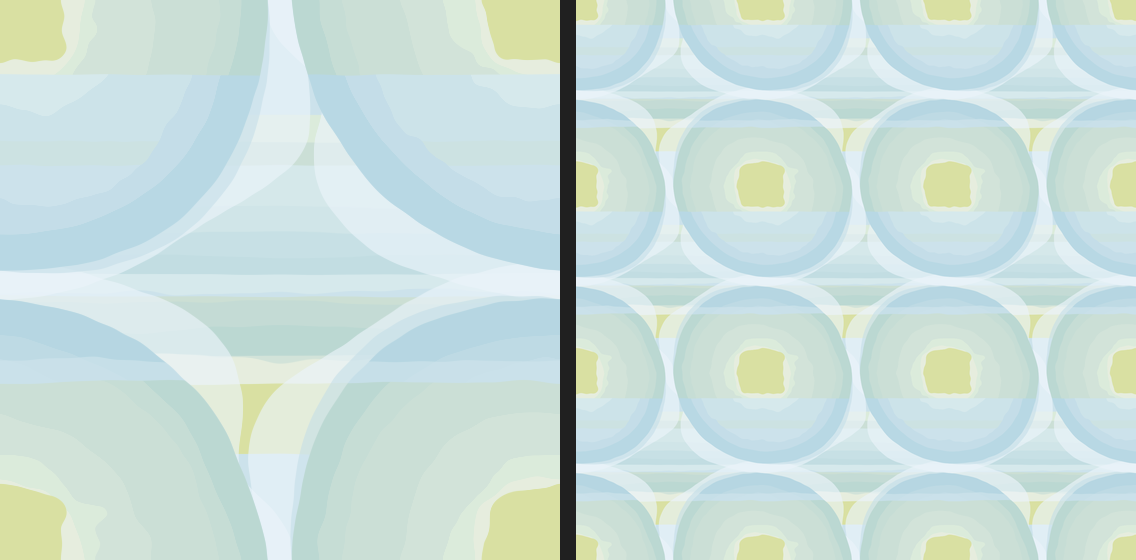
Left, the tile; right, the same tile 3 across and 3 down.
This pattern is drawn by a WebGL 2 fragment shader. Its source:

```glsl
#version 300 es
precision highp float;
// Seamless layered watercolour discs on the tile corners, with pale halos and horizontal washes.
uniform vec2 u_resolution;
out vec4 fragColor;

const float SOFT = 0.0013;
const vec3 LIME  = vec3(0.85, 0.88, 0.635);
const vec3 CREAM = vec3(0.90, 0.93, 0.87);
const vec3 PALE  = vec3(0.86, 0.92, 0.86);
const vec3 MIST  = vec3(0.825, 0.89, 0.85);
const vec3 SAGE  = vec3(0.795, 0.874, 0.84);
const vec3 TEAL  = vec3(0.735, 0.847, 0.825);
const vec3 SKY   = vec3(0.80, 0.888, 0.92);
const vec3 FROST = vec3(0.84, 0.913, 0.925);
const vec3 BLUE  = vec3(0.72, 0.847, 0.893);
const vec3 WHITE = vec3(0.92, 0.955, 0.98);

float hash(vec2 p) {
  vec3 a = fract(p.xyx * vec3(0.1031, 0.1030, 0.0973));
  a += dot(a, a.yzx + 33.33);
  return fract((a.x + a.y) * a.z);
}

// Value noise that wraps after the given number of cells.
float noise(vec2 q, vec2 cells, float seed) {
  vec2 p = q * cells, i = floor(p), f = fract(p);
  f = f * f * (3.0 - 2.0 * f);
  vec2 s = vec2(seed * 17.3, seed * 9.1);
  float a = hash(mod(i, cells) + s);
  float b = hash(mod(i + vec2(1, 0), cells) + s);
  float c = hash(mod(i + vec2(0, 1), cells) + s);
  float d = hash(mod(i + vec2(1, 1), cells) + s);
  return mix(mix(a, b, f.x), mix(c, d, f.x), f.y);
}

// Hand-cut edge offset, centred on zero.
float wobble(vec2 q, vec2 cells, float seed) {
  return noise(q, cells, seed) + 0.4 * noise(q, cells * 4.0, seed + 5.0) - 0.7;
}

float cover(float d) { return smoothstep(-SOFT, SOFT, d); }

// Adds a wash wherever d is positive.
void wash(inout vec3 c, vec3 tint, float d, float alpha) {
  c = mix(c, tint, cover(d) * alpha);
}

// Adds a wash below a wavering horizontal line; y grows downward.
void stratum(inout vec3 c, vec2 q, vec3 tint, float y, float rough, float seed) {
  wash(c, tint, q.y - y + rough * wobble(q, vec2(4, 8), seed), 1.0);
}

vec3 strata(vec2 q) {
  vec3 c = SKY;
  stratum(c, q, PALE, 0.205, 0.006, 1.0);
  stratum(c, q, SAGE, 0.254, 0.004, 2.0);
  stratum(c, q, vec3(0.835, 0.91, 0.917), 0.297, 0.006, 3.0);
  stratum(c, q, vec3(0.815, 0.897, 0.908), 0.375, 0.020, 4.0);
  stratum(c, q, vec3(0.78, 0.879, 0.898), 0.418, 0.012, 5.0);
  stratum(c, q, vec3(0.76, 0.867, 0.886), 0.457, 0.014, 6.0);
  stratum(c, q, FROST, 0.489, 0.004, 7.0);
  stratum(c, q, SKY, 0.524, 0.026, 8.0);
  stratum(c, q, vec3(0.80, 0.875, 0.83), 0.530, 0.006, 9.0);
  stratum(c, q, vec3(0.77, 0.86, 0.835), 0.541, 0.012, 10.0);
  stratum(c, q, TEAL, 0.587, 0.022, 11.0);
  stratum(c, q, MIST, 0.635, 0.004, 12.0);
  stratum(c, q, CREAM, 0.645, 0.034, 13.0);
  stratum(c, q, LIME, 0.686, 0.012, 14.0);
  stratum(c, q, SKY, 0.812, 0.006, 15.0);
  return c;
}

// Bump in angle that repeats every half turn.
float bump(float angle, float centre, float width) {
  float s = sin(angle - centre) / width;
  return exp(-s * s);
}

float discRadius(float a) {
  return 0.485 - 0.01 * cos(4.0 * a) + 0.028 * sin(2.0 * a) + 0.008 * sin(a);
}

float haloRadius(float a) {
  return 0.535 + 0.065 * bump(a, 0.45, 0.25) - 0.08 * bump(a, 2.79, 0.2)
       + 0.025 * bump(a, 2.3, 0.25);
}

// Concentric washes: green at the heart, blue inside the horizontal band.
vec3 discColour(vec2 q, vec2 d, float s) {
  float rough = wobble(q, vec2(6), 21.0), fine = wobble(q, vec2(9), 22.0);
  vec3 green = CREAM;
  wash(green, PALE, s - 0.32 + 0.09 * rough, 1.0);
  wash(green, MIST, s - 0.41 + 0.12 * fine, 1.0);
  wash(green, SAGE, s - 0.57 + 0.07 * rough, 1.0);
  wash(green, vec3(0.775, 0.865, 0.837), s - 0.81 + 0.03 * fine, 1.0);
  wash(green, TEAL, s - 0.89 + 0.03 * rough, 1.0);
  vec2 corner = abs(d) - vec2(0.09, 0.085);
  float core = length(max(corner, 0.0)) - 0.036 + 0.03 * fine;
  wash(green, LIME, -core, 1.0);

  vec3 blue = FROST;
  wash(blue, vec3(0.80, 0.89, 0.913), s - 0.43 + 0.12 * rough, 1.0);
  wash(blue, SAGE, q.y - 0.253 + 0.006 * fine, 0.35);
  wash(blue, vec3(0.80, 0.886, 0.932), q.y - 0.295 + 0.008 * rough, 0.8);
  wash(blue, vec3(0.77, 0.868, 0.908), s - 0.76 + 0.05 * fine, 1.0);
  wash(blue, BLUE, s - 0.86 + 0.03 * rough, 1.0);
  wash(blue, vec3(0.70, 0.83, 0.87), q.y - 0.535 + 0.012 * fine, 0.35);
  wash(blue, SKY, q.y - 0.645 + 0.016 * rough, 0.75);
  float band = cover(q.y - 0.133 + 0.008 * wobble(q, vec2(4), 23.0))
             * cover(0.683 - q.y + 0.024 * wobble(q, vec2(4), 24.0));
  return mix(green, blue, band);
}

void main() {
  vec2 q = gl_FragCoord.xy / u_resolution;
  q.y = 1.0 - q.y;
  vec3 c = strata(q);

  // Overlapping translucent halos.
  float ragged = 0.008 * wobble(q, vec2(7), 31.0);
  for (int k = 0; k < 4; k++) {
    vec2 d = q - vec2(k % 2, k / 2);
    float a = atan(d.y, d.x + 1e-6);
    wash(c, WHITE, haloRadius(a) - length(d) + ragged, 0.65);
  }

  // Disc around the nearest corner, with a thin fringe on one diagonal.
  vec2 d = q - round(q);
  float a = atan(d.y, d.x + 1e-6), r = length(d) + ragged;
  float outer = discRadius(a);
  float body = outer - 0.025 * max(sin(2.0 * a), 0.0);
  wash(c, vec3(0.76, 0.865, 0.905), outer - r, 0.55);
  wash(c, discColour(q, d, r / body), body - r, 1.0);
  fragColor = vec4(c, 1.0);
}
```
